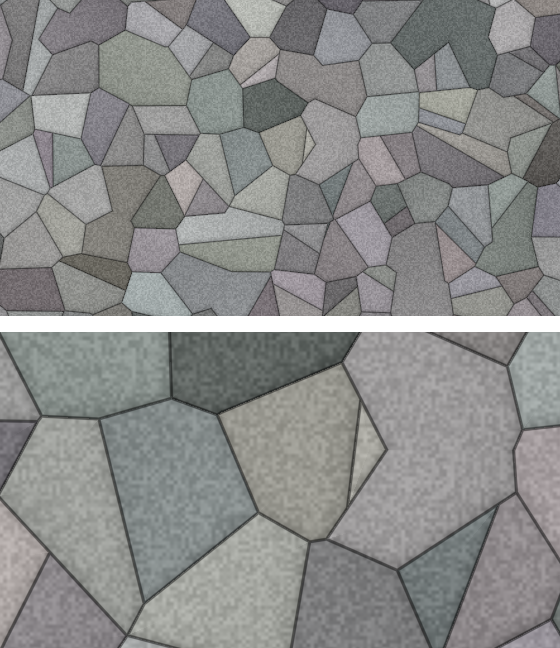
Top: the whole. Bottom: its middle third, enlarged.
Write a WebGL 1 fragment shader that draws this pattern.

```glsl
precision highp float;
// Grey flagstones of irregular size: a jittered Voronoi partition in which some
// cells merge with a neighbour (notched outlines) and some are cut by a chord.
// Each stone gets its own tone and tint, a soft bevel, a thin seam and fine grain.

uniform vec2 u_resolution;

#define ROWS 7.0          // Voronoi cells per canvas height
#define JITTER 0.94       // site displacement within its grid square
#define MERGE 0.28        // share of cells joined to a neighbour
#define SPLIT 0.42        // share of stones cut in two
#define TONE_MEAN 0.55
#define TONE_RANGE 0.19
#define TINT 0.042
#define GRAIN 0.13
#define GRAIN_ROWS 250.0  // grain lattice rows per canvas height
#define SEAM_WIDTH 0.0016 // half width, in canvas heights
#define BEVEL_WIDTH 0.012 // in canvas heights

float hash1(vec2 p) {
  vec3 q = fract(p.xyx * 0.1031);
  q += dot(q, q.yzx + 33.33);
  return fract((q.x + q.y) * q.z);
}

vec3 hash3(vec2 p) {
  vec3 q = fract(p.xyx * vec3(0.1031, 0.1030, 0.0973));
  q += dot(q, q.yxz + 33.33);
  return fract((q.xxy + q.yzz) * q.zyx);
}

float valueNoise(vec2 p) {
  vec2 i = floor(p), f = fract(p);
  f = f * f * (3.0 - 2.0 * f);
  vec2 e = vec2(0.0, 1.0);
  return mix(mix(hash1(i), hash1(i + e.yx), f.x),
             mix(hash1(i + e.xy), hash1(i + e.yy), f.x), f.y);
}

vec2 siteOf(vec2 cell) {
  return cell + 0.5 + JITTER * (hash3(cell).xy - 0.5);
}

// Cell that names the stone: the cell itself or the neighbour it joins
vec2 stoneOf(vec2 cell) {
  vec3 h = hash3(cell + 71.0);
  vec2 neighbour = h.y < 0.5 ? vec2(1.0, 0.0) : vec2(0.0, 1.0);
  return h.x < MERGE ? cell + neighbour : cell;
}

void main() {
  vec2 uv = gl_FragCoord.xy / u_resolution.y;
  vec2 p = uv * ROWS + 20.0;
  vec2 base = floor(p);

  // Nearest site
  vec2 cell = base, site = base;
  float nearest = 100.0;
  for (int y = -1; y <= 1; y++) {
    for (int x = -1; x <= 1; x++) {
      vec2 c = base + vec2(float(x), float(y));
      vec2 s = siteOf(c);
      float d = dot(s - p, s - p);
      if (d < nearest) { nearest = d; cell = c; site = s; }
    }
  }
  vec2 stone = stoneOf(cell);

  // Distance and outward normal of the closest border to another stone
  float edge = 100.0;
  vec2 normal = vec2(0.0, 1.0);
  for (int y = -2; y <= 2; y++) {
    for (int x = -2; x <= 2; x++) {
      vec2 c = cell + vec2(float(x), float(y));
      vec2 other = stoneOf(c) - stone;
      if (dot(other, other) > 0.5) {
        vec2 s = siteOf(c);
        vec2 n = normalize(s - site);
        float d = dot(0.5 * (s + site) - p, n);
        if (d < edge) { edge = d; normal = n; }
      }
    }
  }

  // Optional chord through the stone
  vec2 key = stone;
  vec3 cut = hash3(stone + 137.0);
  vec2 local = p - siteOf(stone);
  if (cut.x < SPLIT) {
    float angle = cut.y * 6.2832;
    vec2 n = vec2(cos(angle), sin(angle));
    float s = dot(local, n) + 0.4 * (cut.z - 0.5);
    if (s > 0.0) key += 211.0;
    if (abs(s) < edge) { edge = abs(s); normal = s > 0.0 ? -n : n; }
  }
  edge /= ROWS;

  // Stone tone, tint and faint slope
  vec3 h = hash3(key + 17.0);
  vec3 tint = hash3(key + 53.0) - 0.5;
  tint -= dot(tint, vec3(0.3333));
  float tone = TONE_MEAN + TONE_RANGE * (h.x + h.y - 1.0);
  tone += 0.06 * dot(local, hash3(key + 91.0).xy - 0.5);
  vec3 colour = vec3(tone) + TINT * tint;

  // Soft bevel, lit from the upper left
  float rim = exp(-edge / BEVEL_WIDTH * 1.6);
  float light = dot(normal, vec2(-0.5, 0.866));
  colour *= 1.0 - rim * (0.13 - 0.12 * light);

  // Grain, then the seam
  colour += GRAIN * (valueNoise(uv * GRAIN_ROWS) - 0.5);
  float soft = 0.8 / u_resolution.y;
  float seam = 1.0 - smoothstep(SEAM_WIDTH - soft, SEAM_WIDTH + soft, edge);
  colour *= 1.0 - 0.46 * seam;

  gl_FragColor = vec4(colour, 1.0);
}
```
